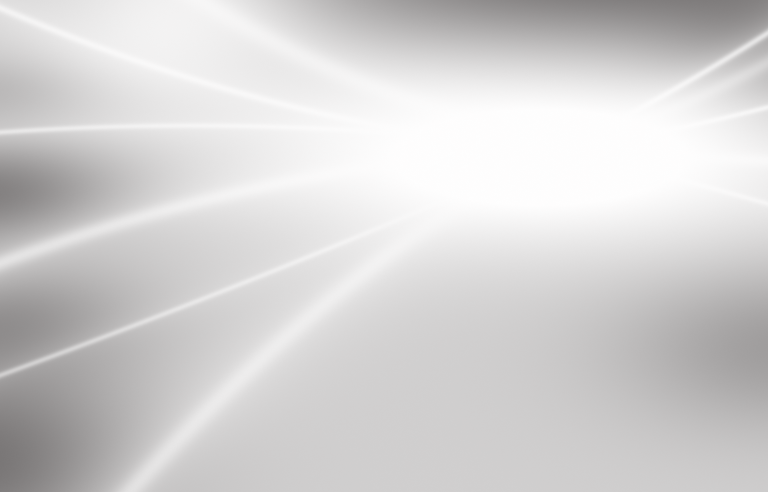
Give the GLSL for this background, as a Shadertoy shader.

```glsl
// Silvery backdrop: bowed rays of light converge on a white glow right of centre.
// Soft elliptical shadows shape the grey field, then the glow and each ray are
// screened over it. Lengths are in canvas heights, with the origin lower left.

const float WIDTH = 1.567;

// Soft elliptical spot, 1 at its centre
float spot(vec2 p, vec2 centre, vec2 radius) {
    vec2 d = (p - centre) / radius;
    return exp(-dot(d, d));
}

// Ray along a parabola from the rim to the focus: a fine core inside a wide halo
float ray(vec2 p, vec2 rim, vec2 focus, float bow, float core, float halo, vec2 gain) {
    vec2 span = focus - rim;
    float t = (p.x - rim.x) / span.x;
    float curve = rim.y + span.y * t + bow * t * (1.0 - t);
    float slope = (span.y + bow * (1.0 - 2.0 * t)) / span.x;
    float d = abs(p.y - curve) / sqrt(1.0 + slope * slope);
    float fade = 1.0 - smoothstep(0.55, 1.0, t);
    float softD = sqrt(d * d + core * core) - core;
    return fade * (gain.x * exp(-d * d / (core * core)) + gain.y * exp(-softD / halo));
}

float screenOver(float base, float light) {
    return mix(base, 1.0, clamp(light, 0.0, 1.0));
}

void mainImage(out vec4 fragColor, in vec2 fragCoord) {
    vec2 p = fragCoord / iResolution.xy * vec2(WIDTH, 1.0);

    // Grey field with shadows along the rim
    float light = 0.815;
    light -= 0.38 * spot(p, vec2(1.22, 1.06), vec2(0.72, 0.18));
    light -= 0.34 * spot(p, vec2(-0.02, 0.61), vec2(0.30, 0.11));
    light -= 0.22 * spot(p, vec2(-0.02, 0.36), vec2(0.30, 0.12));
    light -= 0.36 * spot(p, vec2(-0.05, 0.06), vec2(0.34, 0.22));
    light -= 0.12 * spot(p, vec2(0.0, 0.82), vec2(0.25, 0.07));
    light -= 0.20 * spot(p, vec2(1.60, 0.30), vec2(0.33, 0.17));
    light -= 0.20 * spot(p, vec2(1.60, 0.86), vec2(0.25, 0.14));

    // Central glow
    light = screenOver(light, 1.3 * spot(p, vec2(1.10, 0.68), vec2(0.58, 0.19)));
    light = screenOver(light, 0.75 * spot(p, vec2(0.34, 0.95), vec2(0.26, 0.18)));

    // Rays from the left, top to bottom
    vec2 focus = vec2(1.143, 0.695);
    light = screenOver(light, ray(p, vec2(0.408, 1.0), vec2(1.224, 0.714), -0.216, 0.022, 0.07, vec2(0.25, 0.45)));
    light = screenOver(light, ray(p, vec2(0.0, 0.984), focus, -0.20, 0.008, 0.06, vec2(0.40, 0.35)));
    light = screenOver(light, ray(p, vec2(0.0, 0.731), focus, 0.115, 0.006, 0.035, vec2(0.40, 0.28)));
    light = screenOver(light, ray(p, vec2(0.0, 0.465), focus, 0.19, 0.016, 0.045, vec2(0.30, 0.40)));
    light = screenOver(light, ray(p, vec2(0.0, 0.237), focus, -0.045, 0.006, 0.03, vec2(0.40, 0.18)));
    light = screenOver(light, ray(p, vec2(0.265, 0.0), focus, 0.27, 0.022, 0.06, vec2(0.28, 0.38)));

    // Rays from the right, top to bottom
    light = screenOver(light, ray(p, vec2(WIDTH, 0.933), focus, -0.03, 0.007, 0.03, vec2(0.50, 0.25)));
    light = screenOver(light, ray(p, vec2(WIDTH, 0.873), focus, -0.05, 0.014, 0.03, vec2(0.20, 0.30)));
    light = screenOver(light, ray(p, vec2(WIDTH, 0.782), focus, -0.02, 0.006, 0.03, vec2(0.50, 0.25)));
    light = screenOver(light, ray(p, vec2(WIDTH, 0.673), focus, 0.0, 0.014, 0.04, vec2(0.30, 0.40)));
    light = screenOver(light, ray(p, vec2(WIDTH, 0.586), focus, 0.01, 0.006, 0.03, vec2(0.40, 0.20)));

    // Faintly warm shadows, and fine dither against banding
    float grain = fract(sin(dot(floor(fragCoord), vec2(12.99, 78.23))) * 4375.8) - 0.5;
    vec3 silver = mix(vec3(0.02, 0.0, 0.0), vec3(0.995, 0.993, 0.993), light);
    fragColor = vec4(silver + grain / 255.0, 1.0);
}
```
